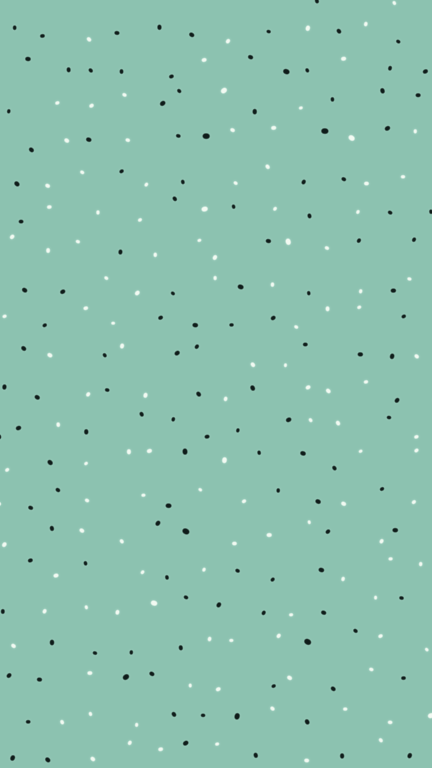
Write a Shadertoy shader that draws this pattern.

```glsl
// Small dark and white ink dots scattered evenly over a flat sage green ground.

#define COLUMNS 12.0        // scatter cells across the canvas width
#define JITTER 0.66         // how far a dot strays inside its cell
#define DOT_RADIUS 0.0052   // mean radius, in canvas widths
#define EDGE_SOFTNESS 0.0024
#define HALO_WIDTH 0.0034   // pale fringe around each dot
#define HALO_STRENGTH 0.28
#define ALTERNATION 0.22    // tendency of neighbours to differ in colour
#define GROUND vec3(0.55, 0.76, 0.69)
#define FRINGE vec3(0.66, 0.85, 0.79)
#define DARK_INK vec3(0.06, 0.11, 0.10)
#define WHITE_INK vec3(0.95, 0.98, 0.95)

float hash(vec2 p) {
    return fract(sin(dot(p, vec2(127.1, 311.7))) * 43758.5453);
}

vec2 hash2(vec2 p) {
    return vec2(hash(p + 3.7), hash(p + 19.3));
}

// Distance to a slightly oval dot turned by a random angle.
float dotDistance(vec2 p, float radius, float seed) {
    float angle = 6.2832 * seed;
    float stretch = 1.0 + 0.12 * cos(2.0 * (atan(p.y, p.x + 1e-6) - angle));
    return length(p) - radius * stretch;
}

void mainImage(out vec4 fragColor, in vec2 fragCoord) {
    vec2 uv = fragCoord / iResolution.x;
    float softness = max(EDGE_SOFTNESS, 0.7 / iResolution.x);
    vec2 home = floor(uv * COLUMNS);
    vec3 color = GROUND;

    // Visit the neighbouring cells, each holding one jittered dot.
    for (int y = -1; y <= 1; y++) {
        for (int x = -1; x <= 1; x++) {
            vec2 cell = home + vec2(x, y);
            float parity = mod(cell.x + cell.y, 2.0);
            float stagger = 0.4 * (mod(cell.y, 2.0) - 0.5);
            vec2 center = cell + 0.5 + JITTER * (hash2(cell) - 0.5);
            center.x += stagger;

            // Mostly even sizes, with a few larger dots.
            float size = hash(cell + 41.9);
            float scale = mix(0.78, 1.1, size) + 0.25 * smoothstep(0.92, 1.0, size);
            bool isDark = hash(cell + 73.1) + ALTERNATION * (2.0 * parity - 1.0) > 0.5;
            float radius = DOT_RADIUS * scale * (isDark ? 1.04 : 0.94);

            float d = dotDistance(uv - center / COLUMNS, radius, hash(cell + 57.2));

            // Pale fringe first, then the ink.
            float halo = exp(-pow(max(d, 0.0) / HALO_WIDTH, 2.0));
            float ink = 1.0 - smoothstep(-softness, softness, d);
            color = mix(color, FRINGE, HALO_STRENGTH * halo);
            color = mix(color, isDark ? DARK_INK : WHITE_INK, ink);
        }
    }

    fragColor = vec4(color, 1.0);
}
```
